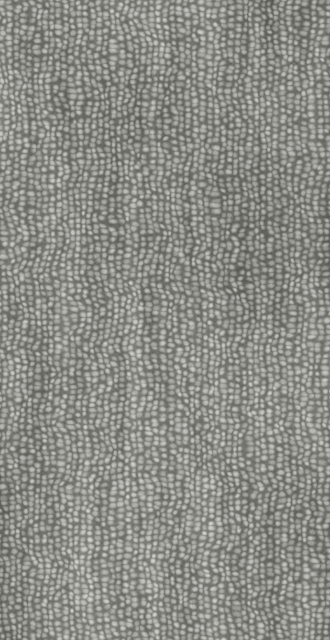
This texture is drawn by a Shadertoy shader. Its source:

```glsl
// Grey knitted fabric: wavering upright ribs made of small tilted stitches.
// Each stitch is a soft ellipse in a jittered cell; the highest one wins.
// Long vertical noise streaks and broad patches vary the yarn's tone.

#define COLUMNS 48.0
#define ROWS_PER_WIDTH 56.0
#define STITCH_SIZE vec2(0.50, 0.60)
#define JITTER vec2(0.30, 0.50)
#define TILT 1.5
#define RIB_WAVER 0.6
#define STREAK_DEPTH 0.13
#define PATCH_DEPTH 0.07
#define FIBRE_DEPTH 0.07
#define GAP_COLOR vec3(0.435, 0.437, 0.415)
#define YARN_COLOR vec3(0.715, 0.717, 0.698)

float hash(vec2 p) {
    return fract(sin(dot(p, vec2(127.1, 311.7))) * 43758.5453);
}

float valueNoise(vec2 p) {
    vec2 cell = floor(p);
    vec2 f = fract(p);
    f = f * f * (3.0 - 2.0 * f);
    float low = mix(hash(cell), hash(cell + vec2(1.0, 0.0)), f.x);
    float high = mix(hash(cell + vec2(0.0, 1.0)), hash(cell + 1.0), f.x);
    return mix(low, high, f.y);
}

// Height of the knit at a point measured in stitch cells.
float knitHeight(vec2 p) {
    vec2 home = floor(p);
    float height = 0.0;
    for (int j = -2; j <= 2; j++) {
        for (int i = -1; i <= 1; i++) {
            vec2 cell = home + vec2(float(i), float(j));
            vec2 jitter = vec2(hash(cell), hash(cell + 37.3)) - 0.5;
            float columnShift = hash(vec2(cell.x, 5.7)) - 0.5;
            vec2 center = cell + 0.5 + jitter * JITTER + vec2(0.0, columnShift);

            // Rotate into the stitch's own frame.
            float angle = (hash(cell + 71.9) - 0.4) * TILT;
            float c = cos(angle);
            float s = sin(angle);
            vec2 local = mat2(c, -s, s, c) * (p - center);
            vec2 size = STITCH_SIZE * mix(0.85, 1.15, hash(cell + 13.1));

            float bump = 1.0 - smoothstep(0.2, 1.15, length(local / size));
            float brightness = mix(0.72, 1.15, hash(cell + 91.7));
            height = max(height, bump * brightness);
        }
    }
    return height;
}

void mainImage(out vec4 fragColor, in vec2 fragCoord) {
    vec2 p = fragCoord / iResolution.x;

    // Ribs drift sideways along their length.
    vec2 stitchPos = p * vec2(COLUMNS, ROWS_PER_WIDTH);
    stitchPos.x += (valueNoise(p * vec2(7.0, 9.0)) - 0.5) * RIB_WAVER * 2.0;
    stitchPos.x += (valueNoise(p * vec2(30.0, 26.0) + 8.0) - 0.5) * RIB_WAVER;
    float height = knitHeight(stitchPos);

    // Tone changes: long streaks, broad patches and fine fibres.
    float streak = 0.6 * valueNoise(vec2(stitchPos.x * 0.9, p.y * 5.0))
                 + 0.4 * valueNoise(vec2(p.x * 17.0, p.y * 1.7) + 40.0) - 0.5;
    float patchTone = valueNoise(p * vec2(3.5, 2.5) + 19.0) - 0.5;
    float fibre = valueNoise(p * vec2(190.0, 170.0)) - 0.5;

    vec3 color = mix(GAP_COLOR, YARN_COLOR, height);
    color += streak * STREAK_DEPTH + patchTone * PATCH_DEPTH + fibre * FIBRE_DEPTH;
    fragColor = vec4(clamp(color, 0.0, 1.0), 1.0);
}
```
